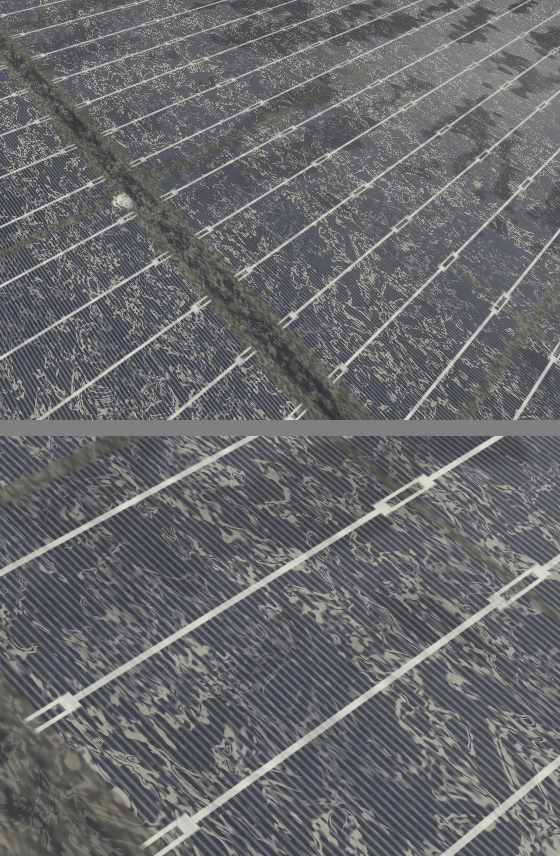
Top, the full canvas; bottom, a detail of the centre.
Give the GLSL for this texture, as a WebGL 1 fragment shader.

```glsl
precision highp float;
// Dusty solar panel in perspective: cells, busbars, fine fingers and a dirty module seam.
uniform vec2 u_resolution;

// Geometry; the busbar pitch is the unit on the panel
const float BARS_PER_CELL = 6.0;
const float PITCHES_PER_DEPTH = 6.78;
const float FIRST_GAP = 0.5;
const float SEAM_CENTRE = 0.152;
const float SEAM_HALF = 0.627;
const float GAP_HALF = 0.075;
const float CHAMFER = 0.42;
const float BAR_HALF = 0.022;
const float FINGERS_PER_PITCH = 11.0;
const float DIRT_SCALE = 4.6;

// Colours
const vec3 SILICON = vec3(0.17, 0.18, 0.225);
const vec3 FINGER = vec3(0.50, 0.51, 0.53);
const vec3 SILVER = vec3(0.86, 0.86, 0.82);
const vec3 GRIME = vec3(0.35, 0.345, 0.325);
const vec3 SOOT = vec3(0.15, 0.16, 0.19);
const vec3 DUST = vec3(0.71, 0.70, 0.64);
const vec3 HAZE = vec3(0.65, 0.65, 0.63);

float hash(vec2 p) {
  return fract(sin(dot(p, vec2(127.1, 311.7))) * 43758.55);
}

float noise(vec2 p) {
  vec2 i = floor(p), f = fract(p);
  f = f * f * (3.0 - 2.0 * f);
  return mix(mix(hash(i), hash(i + vec2(1.0, 0.0)), f.x),
             mix(hash(i + vec2(0.0, 1.0)), hash(i + 1.0), f.x), f.y);
}

float fbm(vec2 p) {
  float sum = 0.0, gain = 0.53;
  for (int i = 0; i < 4; i++) {
    sum += gain * noise(p);
    p = mat2(1.6, 1.2, -1.2, 1.6) * p + 7.3;
    gain *= 0.5;
  }
  return sum;
}

// Perspective: canvas position to panel position (across bars, along bars)
vec2 toPanel(vec2 p) {
  float down = 1.0 - p.y;
  float depth = down - 0.1885 * p.x + 0.9056;
  float across = 17.26 - 7.477 * (2.179 - p.x) / depth;
  float along = (1.117 * p.x - down + 0.1106) / (0.5137 * depth);
  return vec2(across, along * PITCHES_PER_DEPTH);
}

// Antialiased mask of a region where d is negative
float fill(float d, float blur) {
  return 1.0 - smoothstep(-0.7 * blur, 0.7 * blur, d);
}

void main() {
  vec2 p = gl_FragCoord.xy / u_resolution.y;
  float px = 1.0 / u_resolution.y;
  vec2 q = toPanel(p);
  vec2 foot = length(vec2(px)) * 0.7 * (abs(toPanel(p + vec2(0.001, 0.0)) - q)
            + abs(toPanel(p + vec2(0.0, 0.001)) - q)) / 0.001;
  float blur = max(foot.x, foot.y);

  // Distances to the cell gaps, negative inside the seam
  float seam = abs(q.y - SEAM_CENTRE);
  float run = seam - SEAM_HALF;
  vec2 cell = vec2((q.x - FIRST_GAP) / BARS_PER_CELL, run / BARS_PER_CELL);
  vec2 edge = (0.5 - abs(fract(cell) - 0.5)) * BARS_PER_CELL;
  if (run < 0.0) edge.y = run;
  float inside = min(min(edge.x, edge.y) - GAP_HALF, (edge.x + edge.y - CHAMFER) * 0.707);

  // Noise layers
  vec2 warp = vec2(noise(q * 2.3), noise(q * 2.3 + 31.0));
  float grain = noise(q * 23.0);
  float fine = hash(floor(q * 38.0));
  float patches = fbm(q * 0.9 + 12.0);
  float lighting = smoothstep(0.35, 2.2, p.x * 0.6 + p.y * 1.1);

  // Silicon with fingers; far fingers fade to their mean
  float wave = abs(fract(q.y * FINGERS_PER_PITCH) - 0.5) * 2.0;
  float visible = 1.0 - smoothstep(0.35, 0.8, foot.y * FINGERS_PER_PITCH);
  float finger = mix(0.42, smoothstep(0.3, 0.95, wave), visible);
  vec3 silicon = SILICON * (0.9 + 0.25 * hash(floor(cell) + sign(q.y - SEAM_CENTRE)));
  vec3 cellColor = mix(silicon, FINGER, finger * (0.55 + 0.3 * grain));

  // Grimy gaps and the sooty middle of the seam
  vec3 color = GRIME * (0.72 + 0.5 * grain);
  float soot = fill(seam - 0.3 - 0.25 * (patches - 0.5), 0.12);
  color = mix(color, SOOT, soot * smoothstep(0.3, 0.6, fbm(q * 6.0)) * 0.85);
  float onCell = fill(-inside + 0.05 * (grain - 0.5), blur);
  color = mix(color, cellColor, onCell);

  // Dried dirt: thin broken contours over a soft film
  float field = fbm(q * DIRT_SCALE + 1.8 * warp);
  float contour = 1.0 - smoothstep(0.012, 0.065, abs(field - 0.5));
  float second = 1.0 - smoothstep(0.01, 0.045, abs(field - 0.62));
  float dirt = max(contour, 0.7 * second) * smoothstep(0.2, 0.65, grain);
  dirt *= 0.5 + 0.9 * smoothstep(0.3, 0.65, patches);
  color = mix(color, DUST, 0.13 * patches + 0.09 * fine * onCell);
  color = mix(color, DUST, clamp(dirt, 0.0, 1.0) * mix(0.3, 0.85, onCell));

  // Haze and dark run-off streaks towards the far corner
  vec2 glow = (p - vec2(1.2, 0.83)) * vec2(1.0, 1.5);
  color = mix(color, HAZE, 0.34 * lighting + 0.3 * exp(-14.0 * dot(glow, glow)));
  float streak = smoothstep(0.58, 0.75, noise(vec2(q.x * 2.2, q.y * 0.45) + warp));
  color *= 1.0 - 0.38 * streak * lighting;

  // Busbars, forked at cell ends with a solder pad
  float bar = abs(fract(q.x + 0.5) - 0.5);
  float fork = 1.0 - smoothstep(0.36, 0.42, edge.y);
  float rail = mix(bar - BAR_HALF, abs(bar - 0.045) - 0.014, fork);
  float pad = max(bar - 0.06, abs(edge.y - 0.42) - 0.09);
  float metal = max(fill(rail, foot.x), fill(pad, blur));
  metal *= smoothstep(-0.16, -0.04, edge.y) * (0.72 + 0.28 * noise(q * 5.0));
  color = mix(color, SILVER, metal);

  // Droppings: a large one beside the seam and small ones on the cells
  vec2 ragged = 0.018 * (vec2(grain, noise(q * 17.0 + 9.0)) - 0.5);
  float blob = length((p - vec2(0.292, 0.519) + ragged) * vec2(0.8, 1.1));
  color = mix(color, SILVER, fill(blob - 0.018, 0.012) * (0.55 + 0.45 * grain));
  for (int i = 0; i < 2; i++) {
    vec2 spot = vec2(0.964, 0.413) + float(i) * vec2(0.173, 0.15);
    color = mix(color, DUST, 0.8 * fill(length(p - spot + ragged) - 0.010, 0.008));
  }

  gl_FragColor = vec4(color, 1.0);
}
```
